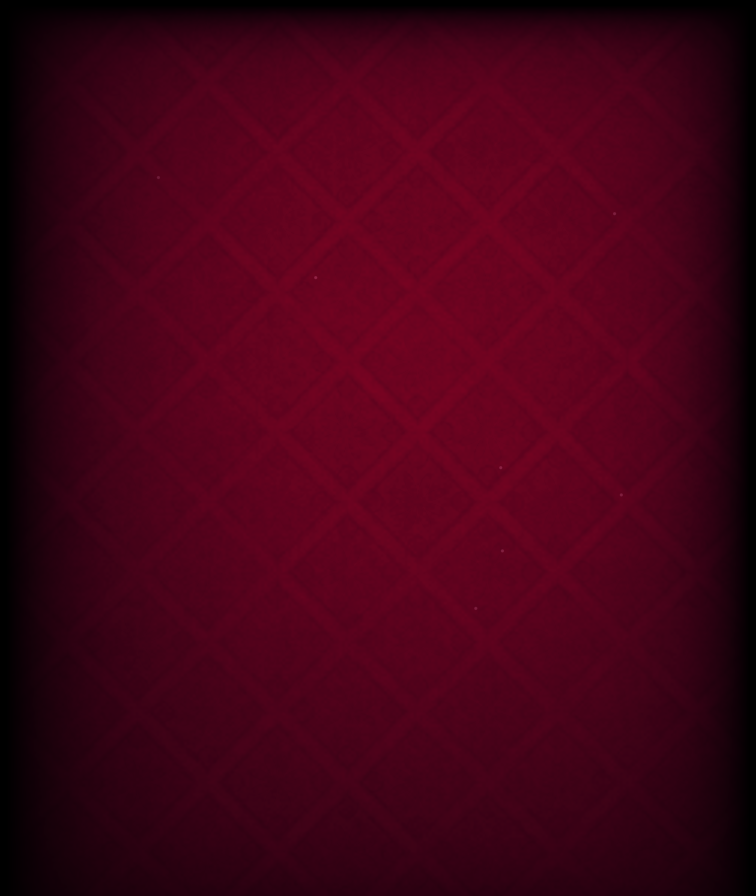
A WebGL 1 fragment shader for this background:

```glsl
precision highp float;
// Dark crimson damask wall: a faint diamond lattice with petals, grain and a soft vignette.
uniform vec2 u_resolution;

float hash(vec2 p) {
  return fract(sin(dot(p, vec2(127.1, 311.7))) * 43758.5453);
}

float noise(vec2 p) {
  vec2 i = floor(p), f = fract(p);
  f = f * f * (3.0 - 2.0 * f);
  return mix(mix(hash(i), hash(i + vec2(1.0, 0.0)), f.x),
             mix(hash(i + vec2(0.0, 1.0)), hash(i + 1.0), f.x), f.y);
}

// Soft line where d is zero
float stroke(float d, float width) {
  return 1.0 - smoothstep(0.0, width, abs(d));
}

// Filled and outlined petals; the lobes point along the cell diagonals
float petals(vec2 q, float size, float lobes) {
  float r = length(q);
  float angle = atan(q.y, q.x + 0.00001);
  float rim = size * pow(abs(sin(angle * lobes)), 0.8);
  float fill = 1.0 - smoothstep(rim - 0.04, rim + 0.02, r);
  return 0.35 * fill + 0.65 * stroke(r - rim, 0.035);
}

// Relief of the lattice: positive is lighter, negative is darker
float damask(vec2 p) {
  vec2 c = (p - vec2(0.388, 0.596)) / 0.15625;
  vec2 g = vec2(c.x + c.y, c.x - c.y);
  vec2 cell = fract(g) - 0.5;
  vec2 knot = fract(g + 0.5) - 0.5;
  float line = min(abs(knot.x), abs(knot.y));
  float band = 1.0 - smoothstep(0.03, 0.075, line);
  float border = stroke(line - 0.095, 0.035);
  float flower = petals(cell, 0.3, 4.0) + 0.5 * petals(cell, 0.17, 2.0);
  float leaves = petals(knot, 0.36, 2.0);
  float open = smoothstep(0.07, 0.13, line);
  return 0.05 * band - 0.05 * border - open * (0.04 * flower + 0.06 * leaves);
}

void main() {
  vec2 uv = gl_FragCoord.xy / u_resolution;
  vec2 p = gl_FragCoord.xy / u_resolution.y;

  // Broad glow, right of and above the middle
  vec2 d = uv - vec2(0.56, 0.63);
  float red = 0.43 * exp(-dot(d * d, vec2(1.6, 1.8)));

  // Edge shadows: wide at the sides, tight at the top
  red *= 1.0 - exp(-max(uv.x - 0.008, 0.0) / 0.075);
  red *= 1.0 - exp(-max(0.992 - uv.x, 0.0) / 0.058);
  red *= 1.0 - exp(-max(0.994 - uv.y, 0.0) / 0.03);
  red *= 1.0 - 0.2 * exp(-uv.y / 0.04);

  // Woven pattern, worn unevenly, with paper grain
  float wear = 0.6 + 0.7 * noise(p * 14.0);
  float grain = 0.07 * (noise(p * 300.0) - 0.5) + 0.06 * (noise(p * 110.0) - 0.5)
              + 0.04 * (noise(p * 18.0) - 0.5);
  red *= 1.0 + damask(p) * wear + grain;

  // Few scattered dust specks
  vec2 s = p * 24.0;
  vec2 id = floor(s);
  vec2 spot = 0.2 + 0.6 * vec2(hash(id + 3.1), hash(id + 7.7));
  float speck = step(0.985, hash(id)) * (1.0 - smoothstep(0.02, 0.06, length(fract(s) - spot)));

  // Shadows turn from crimson to plum
  vec3 color = vec3(red, 0.025 * red, red * (0.45 - 0.37 * red));
  color += speck * red * vec3(0.35, 0.3, 0.35);
  gl_FragColor = vec4(color, 1.0);
}
```
